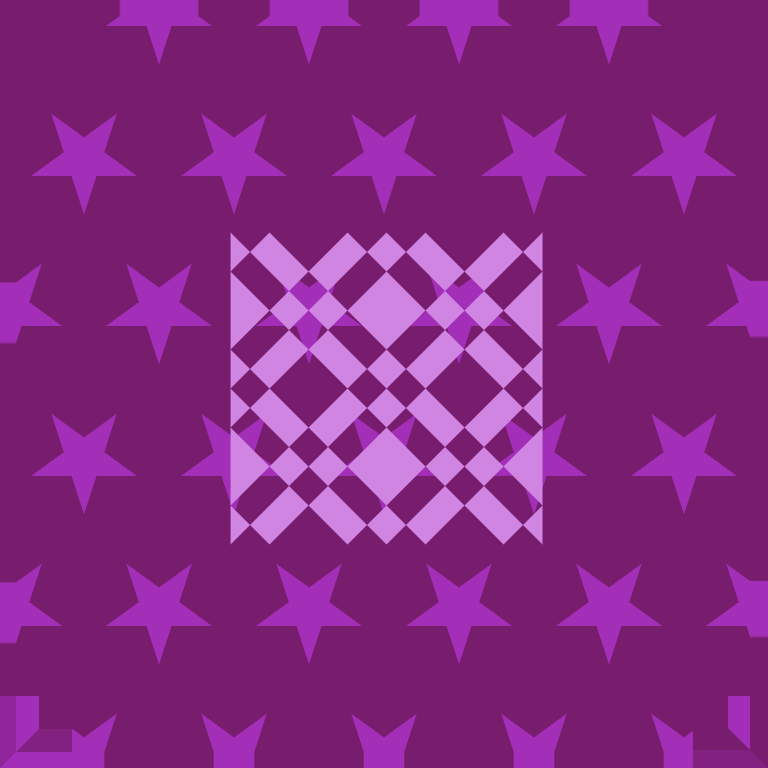
This pattern is drawn by a WebGL 1 fragment shader. Its source:

```glsl
precision highp float;
// Staggered rows of downward stars on plum, a square lattice of crossing
// diagonal bands in the middle, and mitred frame pieces in the lower corners.
// Stars come from angular folding, the lattice from a product of two waves.
uniform vec2 u_resolution;

const vec3 PLUM = vec3(0.47, 0.11, 0.43);
const vec3 VIOLET = vec3(0.64, 0.18, 0.72);
const vec3 LILAC = vec3(0.82, 0.52, 0.89);
const vec3 SHADE = vec3(0.57, 0.15, 0.61);
const vec3 DIM = vec3(0.51, 0.13, 0.50);
const float TAU = 6.2831853;

// Coverage of a shape from its signed distance, negative inside
float cover(float d, float px) {
  return clamp(0.5 - d / px, 0.0, 1.0);
}

float boxDistance(vec2 p, vec2 halfSize) {
  vec2 d = abs(p) - halfSize;
  return max(d.x, d.y);
}

// Pentagram with one tip pointing down
float starDistance(vec2 p, float radius) {
  float sector = TAU / 5.0;
  float a = mod(atan(p.x, -p.y) + 0.5 * sector, sector) - 0.5 * sector;
  vec2 q = length(p) * vec2(cos(a), abs(sin(a)));
  return dot(q - vec2(radius, 0.0), vec2(sin(TAU / 20.0), cos(TAU / 20.0)));
}

// Every second row is shifted by half a step
float starField(vec2 p, vec2 origin, float stepSize, float radius) {
  vec2 g = (p - origin) / stepSize;
  float row = floor(g.y + 0.5);
  g.x -= 0.5 * mod(row, 2.0);
  vec2 local = vec2(fract(g.x + 0.5) - 0.5, g.y - row);
  return starDistance(local * stepSize, radius);
}

// Sign flips at 0, 2 and 6 of every 8 units
float bandWave(float t, float softness) {
  float a = abs(mod(t, 8.0) - 4.0);
  float parity = 1.0 - 2.0 * mod(floor(t / 8.0), 2.0);
  return parity * clamp(min(a - 2.0, 4.0 - a) / softness, -1.0, 1.0);
}

float lattice(vec2 p, float px) {
  float softness = px * 0.7071;
  return 0.5 - 0.5 * bandWave(p.x - p.y, softness) * bandWave(p.x + p.y, softness);
}

// Two nested strips along each side, joined on the diagonal
vec3 mitredCorner(vec2 p, vec2 widths, vec3 sideOuter, vec3 sideInner,
                  vec3 baseOuter, vec3 baseInner, float px) {
  float depth = min(p.x, p.y);
  float side = cover((p.x - p.y) * 0.7071, px);
  vec3 outer = mix(baseOuter, sideOuter, side);
  vec3 inner = mix(baseInner, sideInner, side);
  vec3 color = mix(PLUM, inner, cover(depth - widths.y, px));
  return mix(color, outer, cover(depth - widths.x, px));
}

void main() {
  vec2 p = gl_FragCoord.xy / u_resolution;
  float px = 1.0 / min(u_resolution.x, u_resolution.y);

  // Stars, stretched outward along the canvas border
  vec2 held = clamp(p, vec2(0.0208), vec2(0.9766, 0.9792));
  float stars = starField(held, vec2(0.1094, 0.0121), 0.1953, 0.0725);
  vec3 color = mix(PLUM, VIOLET, cover(stars, px));

  // Corner squares: plain above, framed below
  vec2 mirrored = vec2(1.0 - p.x, p.y);
  vec3 leftFrame = mitredCorner(p, vec2(0.0208, 0.0508),
                                SHADE, VIOLET, VIOLET, DIM, px);
  vec3 rightFrame = mitredCorner(mirrored, vec2(0.0234, 0.0521),
                                 PLUM, VIOLET, DIM, PLUM, px);
  float upper = step(0.5, p.y);
  float fromEdge = min(p.y, 1.0 - p.y) - 0.0938;
  color = mix(color, mix(leftFrame, PLUM, upper),
              cover(max(p.x - 0.0938, fromEdge), px));
  color = mix(color, mix(rightFrame, PLUM, upper),
              cover(max(mirrored.x - 0.0977, fromEdge), px));

  // Central lattice, sixteen units across
  vec2 center = vec2(0.5033, 0.4941);
  float halfSize = 0.2031;
  float unit = halfSize / 8.0;
  vec2 latticePoint = (p - center + halfSize) / unit;
  float mask = cover(boxDistance(p - center, vec2(halfSize)), px);
  color = mix(color, LILAC, mask * lattice(latticePoint, px / unit));

  gl_FragColor = vec4(color, 1.0);
}
```
